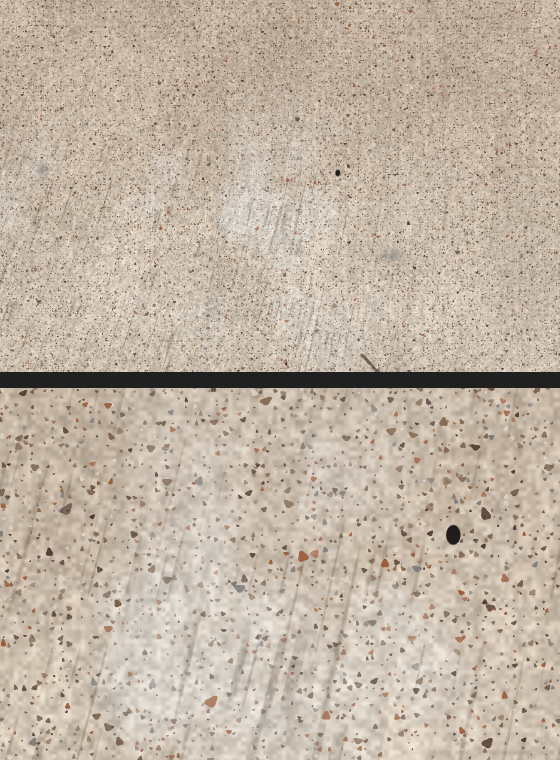
Top: the whole. Bottom: its middle third, enlarged.
Give the GLSL for this texture, as a Shadertoy shader.

```glsl
// Weathered, broom-finished concrete: a sandy base with pale worn patches,
// leaning brush grooves and scattered sand grains. Value noise makes the
// base and grooves; jittered cells place the grains in three sizes.

const vec3 SAND_TOP    = vec3(0.772, 0.706, 0.635);
const vec3 SAND_BOTTOM = vec3(0.808, 0.758, 0.695);
const vec3 WORN_PALE   = vec3(0.845, 0.825, 0.795);
const vec3 DARK_BROWN  = vec3(0.29, 0.22, 0.18);
const vec3 BROWN       = vec3(0.50, 0.39, 0.30);
const vec3 RUST        = vec3(0.60, 0.35, 0.22);
const vec3 SLATE       = vec3(0.48, 0.48, 0.48);
const vec3 CREAM       = vec3(0.88, 0.85, 0.80);
const vec3 PEBBLE      = vec3(0.12, 0.11, 0.11);
const float LEAN_LEFT  = 0.36;   // groove slant at the left edge
const float LEAN_RIGHT = 0.10;   // groove slant at the right edge
const float GROOVE_DEPTH = 0.13;
const float GRIT = 0.15;         // contrast of the finest texture

float hash(vec2 p) {
    return fract(sin(dot(p, vec2(127.1, 311.7))) * 43758.5453);
}

float noise(vec2 p) {
    vec2 i = floor(p), f = fract(p);
    f = f * f * (3.0 - 2.0 * f);
    return mix(mix(hash(i), hash(i + vec2(1, 0)), f.x),
               mix(hash(i + vec2(0, 1)), hash(i + vec2(1, 1)), f.x), f.y);
}

float fbm(vec2 p) {
    float sum = 0.0, amp = 0.5;
    for (int i = 0; i < 5; i++) {
        sum += amp * noise(p);
        p = p * 2.03 + 17.3;
        amp *= 0.5;
    }
    return sum;
}

// Soft round falloff, 1 at the centre
float blob(vec2 p, vec2 centre, vec2 size) {
    vec2 d = (p - centre) / size;
    return exp(-dot(d, d));
}

float segment(vec2 p, vec2 a, vec2 b) {
    vec2 ab = b - a;
    return length(p - a - ab * clamp(dot(p - a, ab) / dot(ab, ab), 0.0, 1.0));
}

vec3 grainColour(float pick) {
    vec3 c = mix(DARK_BROWN, BROWN, smoothstep(0.10, 0.45, pick));
    c = mix(c, RUST, step(0.58, pick));
    c = mix(c, SLATE, step(0.73, pick));
    return mix(c, CREAM, step(0.87, pick));
}

// Lays one size of angular grains over the ground colour
vec3 addGrains(vec3 ground, vec2 p, float cells, float density,
               vec2 radii, float seed) {
    vec2 q = p * cells, home = floor(q);
    float soft = 0.65 * cells / iResolution.y;
    for (int y = -1; y <= 1; y++)
    for (int x = -1; x <= 1; x++) {
        vec2 cell = home + vec2(x, y), key = cell + seed;
        if (hash(key) > density) continue;
        vec2 jitter = vec2(hash(key + 31.7), hash(key + 57.1));
        vec2 d = q - cell - mix(vec2(0.2), vec2(0.8), jitter);
        float turn = 6.2832 * hash(key + 83.9);
        d = mat2(cos(turn), -sin(turn), sin(turn), cos(turn)) * d;
        d.y *= 1.0 + 0.7 * hash(key + 11.3);
        float angle = atan(d.y, d.x + 1e-5);
        float size = hash(key + 101.3);
        float r = mix(radii.x, radii.y, size * size);
        r *= 1.0 + 0.17 * sin(3.0 * angle + turn);
        float cover = 1.0 - smoothstep(r - soft, r + soft, length(d));
        float strength = mix(0.6, 1.0, hash(key + 143.7));
        ground = mix(ground, grainColour(hash(key + 171.1)), cover * strength);
    }
    return ground;
}

void mainImage(out vec4 fragColor, in vec2 fragCoord) {
    vec2 p = fragCoord / iResolution.y;
    float px = 1.0 / iResolution.y;

    // Sandy base with broad clouds and worn pale patches
    float cloud = fbm(p * 5.0);
    vec3 col = mix(SAND_BOTTOM, SAND_TOP, smoothstep(0.1, 0.85, p.y));
    col += 0.12 * (cloud - 0.5);
    float zone = blob(p, vec2(0.72, 0.43), vec2(0.34, 0.24))
               + 0.8 * blob(p, vec2(0.18, 0.42), vec2(0.34, 0.18))
               + 0.5 * blob(p, vec2(0.85, 0.10), vec2(0.35, 0.16));
    float worn = zone * smoothstep(0.36, 0.68, fbm(p * vec2(9.0, 7.0) + 40.0));
    col = mix(col, WORN_PALE, clamp(worn, 0.0, 1.0) * 0.8);

    // Brush grooves, fanning out towards the left
    float lean = mix(LEAN_LEFT, LEAN_RIGHT, clamp(p.x / 1.5, 0.0, 1.0));
    float across = p.x - lean * (p.y - 0.5);
    float ridge = noise(vec2(across * 125.0, p.y * 5.0));
    float scratch = noise(vec2(across * 210.0, p.y * 12.0 + 9.0));
    float brushed = 0.35 + 0.65 * smoothstep(0.85, 0.35, p.y) * smoothstep(1.5, 0.8, p.x);
    col -= GROOVE_DEPTH * brushed * (0.55 * (ridge - 0.5)
         + smoothstep(0.72, 0.98, scratch) - 0.08);

    // Fine grit
    col += GRIT * (noise(p * 250.0) - 0.5) + 0.09 * (noise(p * 115.0 + 5.0) - 0.5);

    // Sand grains, thinner where the surface is worn
    float bare = 1.0 - 0.4 * clamp(worn, 0.0, 1.0);
    vec3 grained = addGrains(col, p, 150.0, 0.40, vec2(0.14, 0.42), 3.0);
    grained = addGrains(grained, p, 76.0, 0.30, vec2(0.11, 0.32), 211.0);
    col = mix(col, grained, bare);
    col = addGrains(col, p, 24.0, 0.13, vec2(0.07, 0.16), 407.0);

    // Grey stains, one dark pebble and a short crack
    float stain = blob(p, vec2(1.05, 0.31), vec2(0.035, 0.025))
                + blob(p, vec2(0.115, 0.54), vec2(0.016, 0.022))
                + blob(p, vec2(0.66, 0.26), vec2(0.012, 0.018));
    col = mix(col, SLATE, 0.6 * stain * smoothstep(0.3, 0.6, fbm(p * 45.0)));
    float stone = length((p - vec2(0.908, 0.535)) * vec2(1.25, 0.9));
    col = mix(col, PEBBLE, 1.0 - smoothstep(0.008 - px, 0.008 + px, stone));
    float crack = segment(p, vec2(0.975, 0.045), vec2(1.015, 0.002));
    crack += 0.006 * (noise(p * 90.0) - 0.5);
    col = mix(col, DARK_BROWN, 0.7 * (1.0 - smoothstep(0.002, 0.004 + px, crack)));

    fragColor = vec4(clamp(col, 0.0, 1.0), 1.0);
}
```
